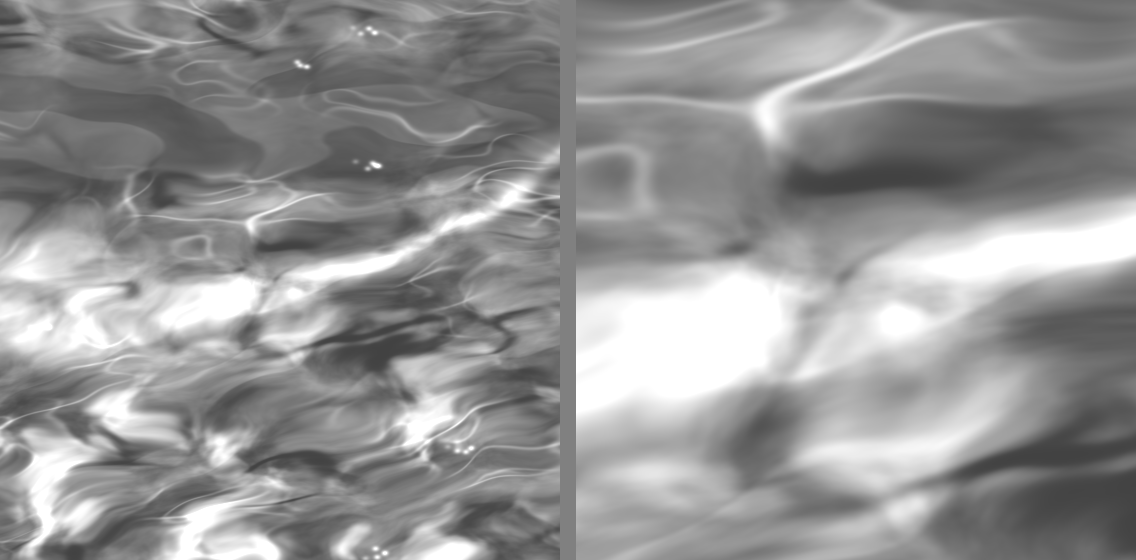
Left: the whole. Right: its middle third, enlarged.
Write a WebGL 1 fragment shader that draws this texture.

```glsl
precision highp float;

uniform vec2 u_resolution;

vec2 hash2(vec2 p) {
    p = vec2(dot(p, vec2(127.1, 311.7)), dot(p, vec2(269.5, 183.3)));
    return fract(sin(p) * 43758.545);
}

float cornerSlope(vec2 cell, vec2 offset) {
    float angle = 6.28318 * hash2(cell).x;
    return dot(vec2(cos(angle), sin(angle)), offset);
}

float gradientNoise(vec2 p) {
    vec2 i = floor(p);
    vec2 f = p - i;
    vec2 u = f * f * f * (f * (f * 6.0 - 15.0) + 10.0);
    vec2 e = vec2(1.0, 0.0);
    float low = mix(cornerSlope(i, f), cornerSlope(i + e, f - e), u.x);
    float high = mix(cornerSlope(i + e.yx, f - e.yx), cornerSlope(i + 1.0, f - 1.0), u.x);
    return mix(low, high, u.y);
}

float fbm(vec2 p) {
    float sum = 0.0;
    float amplitude = 1.0;
    for (int i = 0; i < 4; i++) {
        sum += amplitude * gradientNoise(p);
        p = p * 1.9 + vec2(17.3, 9.1);
        amplitude *= 0.5;
    }
    return sum;
}

float bell(float d, float width) {
    return exp(-d * d / (width * width));
}

// Thin line along the zero level of the noise
float crest(vec2 p, float width) {
    return bell(gradientNoise(p), width);
}

float band(float x, float start, float end, float soft) {
    return smoothstep(start - soft, start + soft, x) * (1.0 - smoothstep(end - soft, end + soft, x));
}

// Strata bend upward to the right in the lower part
vec2 warpStrata(vec2 p) {
    float tilt = 0.22 * (1.0 - smoothstep(0.4, 0.8, p.y));
    vec2 sway = vec2(gradientNoise(p * vec2(5.0, 9.0)), gradientNoise(p * vec2(4.0, 7.0) + 31.0));
    vec2 curl = vec2(gradientNoise(p * vec2(11.0, 19.0) + 5.0), gradientNoise(p * vec2(10.0, 17.0) + 47.0));
    return p + vec2(0.09, 0.045) * sway + vec2(0.035, 0.015) * curl - vec2(0.0, tilt * (p.x - 0.5));
}

// Bright curved seam, broad at the left and narrow at the right
float seam(vec2 p, vec2 q) {
    float x = p.x - 0.25;
    float d = p.y - 0.425 - 0.52 * x * x - 0.035 * fbm(p * vec2(6.0, 5.0) + 3.0);
    float taper = smoothstep(0.25, 0.62, p.x);
    float core = bell(d, mix(0.085, 0.017, taper));
    float halo = bell(d - 0.025, mix(0.1, 0.045, taper));
    float breakup = 0.75 + 0.75 * fbm(q * vec2(9.0, 13.0) + 71.0);
    return (0.65 * core + 0.3 * halo) * max(breakup, 0.15);
}

// Tiny glints gathered in flat clusters
float glints(vec2 p) {
    float light = 0.0;
    for (int i = 0; i < 30; i++) {
        float id = float(i);
        vec2 center = hash2(vec2(floor(id / 5.0), 8.0));
        vec2 jitter = hash2(vec2(id, 23.0)) - 0.5;
        vec2 d = p - center - jitter * vec2(0.075, 0.018);
        light += (0.4 + jitter.x) * bell(length(d * vec2(0.75, 1.0)), 0.0045);
    }
    return light;
}

void main() {
    vec2 p = gl_FragCoord.xy / u_resolution;
    vec2 q = warpStrata(p);
    float calm = band(p.y + 0.04 * gradientNoise(p * 4.0), 0.68, 0.89, 0.045);
    float detail = mix(1.0, 0.28, calm);
    float lower = 1.0 - smoothstep(0.15, 0.6, p.y);

    // Layered grey ground with crisp slab edges
    float tone = 0.45 - 0.06 * calm;
    tone += 0.27 * detail * fbm(q * vec2(5.0, 15.0));
    tone += 0.09 * detail * fbm(q * vec2(16.0, 38.0) + 13.0);
    tone += 0.08 * (smoothstep(-0.035, 0.035, gradientNoise(q * vec2(3.5, 11.0) + 53.0)) - 0.5);

    // Soft bright patches and the main seam
    float patches = smoothstep(0.0, 0.6, fbm(q * vec2(6.0, 9.0) + 91.0));
    tone += patches * (0.14 * detail + 0.46 * lower);
    tone += 0.62 * seam(p, q);

    // Fine pale threads, fading in and out
    float threadMask = smoothstep(-0.05, 0.35, gradientNoise(p * vec2(4.0, 7.0) + 19.0));
    float threads = crest(q * vec2(4.0, 13.0) + 7.0, 0.045) + 0.7 * crest(q * vec2(8.0, 21.0) + 37.0, 0.07);
    tone += 0.25 * threads * threadMask * mix(1.0, 0.7, calm);

    // Dark fissures and one long crack below the seam
    float fissureMask = smoothstep(0.05, 0.4, gradientNoise(p * vec2(5.0, 9.0) + 83.0));
    tone -= 0.26 * detail * fissureMask * crest(q * vec2(5.0, 17.0) + 61.0, 0.09);
    float crackLine = p.y - 0.365 - 0.22 * (p.x - 0.48) - 0.012 * gradientNoise(p * 11.0);
    float crackSpan = band(p.x, 0.47, 0.78, 0.04);
    tone += crackSpan * (0.16 * bell(crackLine + 0.012, 0.007) - 0.24 * bell(crackLine, 0.006));

    tone += 0.7 * glints(p);

    // Soft floor keeps the shadows grey
    float shade = 0.25 + 0.5 * (tone - 0.25 + sqrt((tone - 0.25) * (tone - 0.25) + 0.008));
    gl_FragColor = vec4(vec3(min(shade, 1.0)), 1.0);
}
```
